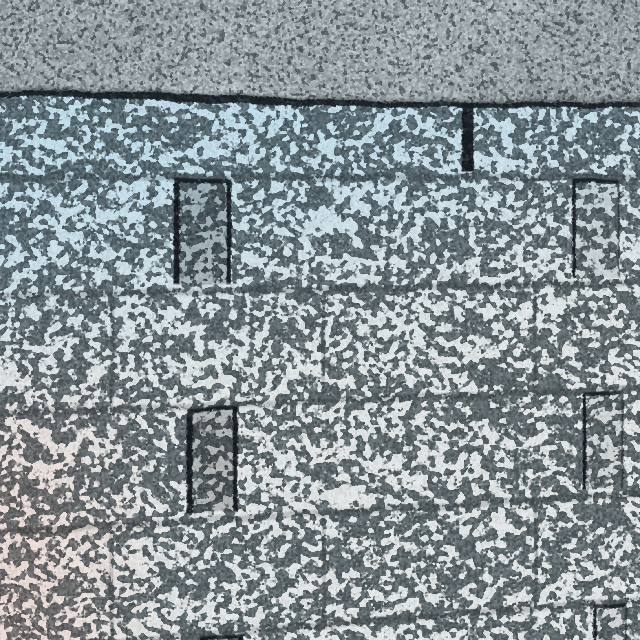
Write a three.js fragment shader that draws this texture.

```glsl
// Weathered stone paving below a concrete kerb: converging courses, alternating
// between butt joints and narrow dark slots. Soft cellular noise makes the pale
// flakes, and fanned layered sines thin them out into diagonal streaks.
varying vec2 vUv;

float hash(vec2 p) {
  return fract(sin(dot(p, vec2(127.1, 311.7))) * 4375.85);
}

// Cellular noise: random cell values blended by distance to jittered centres
float cells(vec2 p) {
  vec2 id = floor(p);
  float sum = 0.0;
  float total = 0.0;
  for (int j = -1; j <= 1; j++) {
    for (int i = -1; i <= 1; i++) {
      vec2 c = id + vec2(float(i), float(j));
      vec2 d = c + vec2(hash(c), hash(c + 41.3)) - p;
      float w = exp(-9.0 * dot(d, d));
      sum += w * hash(c + 17.9);
      total += w;
    }
  }
  return sum / total;
}

// Soft-edged stroke around zero distance
float stroke(float d, float w) {
  return 1.0 - smoothstep(w - 0.0015, w + 0.0015, abs(d));
}

void main() {
  vec2 p = vec2(vUv.x, 1.0 - vUv.y);
  float grain = cells(p * 290.0);
  float blotch = cells(p * vec2(112.0, 126.0) + 0.4 * sin(p.yx * 60.0));
  float sway = 0.0012 * sin(p.x * 41.0 + p.y * 9.0) + 0.0008 * sin(p.x * 97.0);
  float rough = 0.003 * (grain - 0.5);

  // Courses narrow toward the right
  float course = mix(0.185, 0.165, p.x);
  float r = (p.y - 0.277 + sway) / course;
  float row = floor(r);
  float f = r - row;
  float paved = step(0.0, r);
  float odd = mod(row, 2.0);

  // Faint butt joints on odd courses
  float across = (p.x + sway - 0.174) / 0.331;
  float buttDist = abs(fract(across + 0.5) - 0.5) * 0.331;
  float rowDist = (0.5 - abs(f - 0.5)) * course;
  if (r < -0.5) rowDist = 1.0;
  float butt = odd * paved * (1.0 - smoothstep(0.001, 0.005, buttDist));
  float joint = max(butt, 1.0 - smoothstep(0.002, 0.008, rowDist));
  float tile = hash(vec2(floor(across + 0.5 * (1.0 - odd)), row + 3.0)) - 0.5;

  // Streaks fan from steep at the top to nearly level below
  float fan = p.y + p.x * mix(0.6, 0.12, p.y);
  float streak = 0.5 * sin(fan * 40.0 + 1.5 * sin(p.x * 5.0))
    + 0.35 * sin(fan * 73.0 + 3.0 * p.x)
    + 0.25 * sin(p.x * 19.0 - p.y * 13.0);

  // Stone and its pale flakes, cool above and warm at lower left
  float cool = 1.0 - smoothstep(0.25, 0.75, p.y + 0.2 * p.x);
  float warm = smoothstep(0.45, 0.9, p.y) * (1.0 - smoothstep(0.0, 0.3, p.x));
  vec3 stone = mix(vec3(0.27, 0.31, 0.32), vec3(0.47, 0.51, 0.53), grain);
  stone += vec3(-0.02, 0.005, 0.02) * cool + vec3(0.05, 0.0, -0.01) * warm;
  vec3 flakeColor = mix(vec3(0.91, 0.92, 0.92), vec3(0.78, 0.89, 0.94), cool);
  flakeColor = mix(flakeColor, vec3(0.95, 0.88, 0.86), warm);
  float limit = 0.55 + 0.085 * streak + 0.07 * tile + 0.16 * joint;
  float flake = smoothstep(-0.09, 0.09, mix(blotch, grain, 0.22) - limit);
  vec3 color = mix(stone, flakeColor, flake * (0.86 + 0.14 * grain));
  color *= 1.0 - 0.16 * joint;

  // Two slots on each even course, with heavier outlines on the left one
  float ink = 0.0;
  float span = paved * (1.0 - odd) * smoothstep(0.0, 0.03, f)
    * (1.0 - smoothstep(0.92, 0.95, f));
  for (int i = 0; i < 2; i++) {
    float side = float(i);
    float reach = 0.041 - 0.0027 * row - 0.006 * side;
    float dx = p.x - 0.317 - 0.0075 * row - side * (0.615 - 0.002 * row) + rough;
    float body = span * stroke(dx, reach);
    float left = stroke(dx + reach, 0.0045 - 0.002 * side);
    float right = stroke(dx - reach, 0.0035 - 0.002 * side);
    float lip = stroke(f * course - 0.005 + rough, 0.004);
    color *= 1.0 - body * (0.2 - 0.13 * side);
    ink = max(ink, span * max(left, right * (1.0 - 0.35 * side)));
    ink = max(ink, body * lip * 0.9);
  }

  // Open notch in the top course
  float notch = stroke(p.x - 0.731 + rough, 0.009)
    * (1.0 - smoothstep(0.266, 0.270, p.y));
  ink = max(ink, notch);
  color = mix(color, vec3(0.06, 0.08, 0.10), ink * (0.78 + 0.22 * grain));

  // Concrete kerb with pits and mottling
  float edge = 0.144 + 0.018 * smoothstep(0.0, 0.7, p.x) + sway + rough;
  float mottle = sin(p.x * 13.0 + 2.0 * sin(p.y * 21.0)) * sin(p.y * 17.0 + p.x * 6.0);
  vec3 kerb = vec3(0.60, 0.64, 0.655) + 0.025 * mottle + 0.26 * (grain - 0.5);
  kerb += 0.05 * sin(3.14 * p.x) - 0.02;
  kerb *= 1.0 - 0.4 * smoothstep(0.68, 0.85, cells(p * 205.0 + 7.0));
  kerb *= 1.0 - 0.3 * smoothstep(edge - 0.014, edge, p.y);
  color = mix(kerb, color, smoothstep(edge - 0.001, edge + 0.001, p.y));

  // Shadow gap under the kerb, ragged and widest left of centre
  float gap = 0.004 + 0.0025 * exp(-pow((p.x - 0.33) * 5.0, 2.0));
  float shadow = stroke(p.y - edge - 0.002 + 2.0 * rough, gap);
  color = mix(color, vec3(0.08, 0.11, 0.13), shadow * (0.8 + 0.2 * grain));

  gl_FragColor = vec4(clamp(color, 0.0, 1.0), 1.0);
}
```
